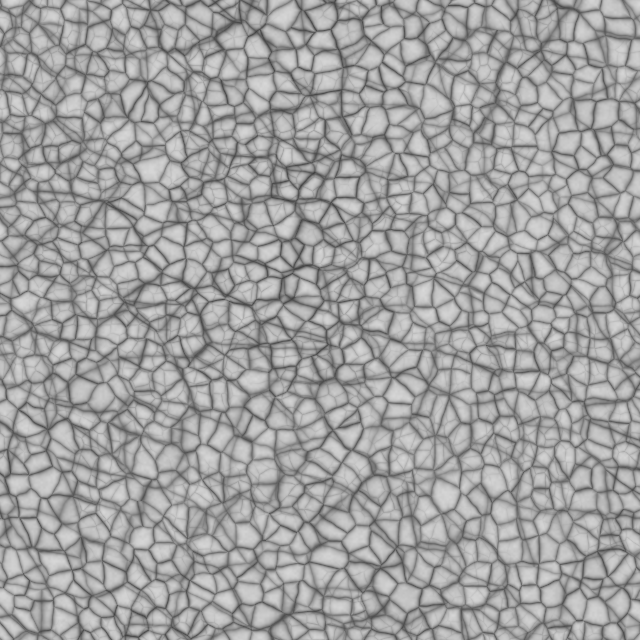
Reproduce this texture procedurally as a WebGL 1 fragment shader.

```glsl
precision highp float;
// Pale grey leather: small pillowed grains divided by a web of soft dark creases.
uniform vec2 u_resolution;

vec2 hash2(vec2 p) {
  vec3 q = fract(p.xyx * vec3(0.1031, 0.1030, 0.0973));
  q += dot(q, q.yzx + 33.33);
  return fract((q.xx + q.yz) * q.zy);
}

float noise(vec2 p) {
  vec2 i = floor(p), f = fract(p);
  f = f * f * (3.0 - 2.0 * f);
  return mix(mix(hash2(i).x, hash2(i + vec2(1.0, 0.0)).x, f.x),
             mix(hash2(i + vec2(0.0, 1.0)).x, hash2(i + vec2(1.0)).x, f.x), f.y);
}

vec2 wobble(vec2 p) {
  return vec2(noise(p), noise(p + 41.7)) - 0.5;
}

vec2 seedPoint(vec2 cell) {
  return cell + 0.5 + 0.88 * (hash2(cell + 17.0) - 0.5);
}

// x: crease depth, each cell border having its own strength; y: random value of the cell
vec2 creases(vec2 p, float width) {
  vec2 home = floor(p), nearCell = home, nearSeed = p;
  float best = 9.0;
  for (int j = -1; j <= 1; j++) {
    for (int i = -1; i <= 1; i++) {
      vec2 cell = home + vec2(float(i), float(j));
      vec2 seed = seedPoint(cell);
      float d = distance(seed, p);
      if (d < best) {
        best = d;
        nearCell = cell;
        nearSeed = seed;
      }
    }
  }
  float depth = 0.0;
  for (int j = -2; j <= 2; j++) {
    for (int i = -2; i <= 2; i++) {
      if (i == 0 && j == 0) continue;
      vec2 cell = nearCell + vec2(float(i), float(j));
      vec2 seed = seedPoint(cell);
      float edge = dot(0.5 * (nearSeed + seed) - p, normalize(seed - nearSeed));
      float strength = mix(0.66, 1.05, hash2(cell + nearCell + 5.0).y);
      float softEdge = length(vec2(edge, 0.15 * width));
      depth = max(depth, strength * exp(-softEdge / width));
    }
  }
  return vec2(min(depth, 1.0), hash2(nearCell + 91.0).x);
}

void main() {
  vec2 uv = gl_FragCoord.xy / u_resolution.y;

  // Bend the creases gently, with a finer ragged wobble
  vec2 p = uv + 0.05 * wobble(uv * 3.0) + 0.009 * wobble(uv * 24.0)
         + 0.003 * wobble(uv * 80.0);

  // Main grains, long slanting folds and faint hairline wrinkles
  vec2 grain = creases(p * 30.0 + 20.0, 0.084);
  vec2 slanted = vec2(dot(p, vec2(0.87, -0.5)), dot(p, vec2(0.5, 0.87)));
  float fold = creases(slanted * vec2(11.0, 17.0) + 60.0, 0.048).x;
  float wrinkle = creases(p * 47.0 + 130.0, 0.08).x;
  float wrinkled = smoothstep(0.25, 0.8, noise(uv * 13.0 + 7.0));
  float folded = mix(0.6, 1.0, noise(uv * 7.0 + 3.0));
  float crease = 1.0 - (1.0 - grain.x) * (1.0 - folded * fold)
                     * (1.0 - 0.38 * wrinkled * wrinkle);

  // Grain surface: uneven lightness and fine mottling
  float surface = 0.805 + 0.05 * (grain.y - 0.5)
                + 0.035 * (noise(uv * 130.0) - 0.5)
                + 0.03 * (noise(uv * 260.0 + 9.0) - 0.5);
  float contrast = mix(0.46, 0.57, noise(uv * 4.0 + 15.0));
  gl_FragColor = vec4(vec3(surface - contrast * crease), 1.0);
}
```
